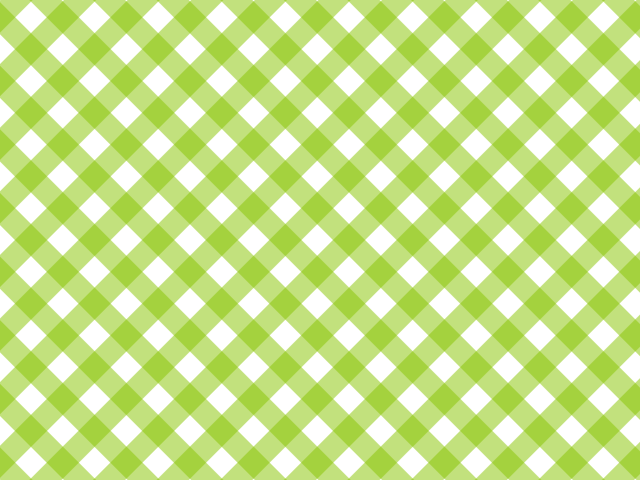
Give the GLSL for this pattern, as a Shadertoy shader.

```glsl
#define REPEATS_DOWN 7.546
#define STRIPE_WIDTH 0.506
#define CENTER_SHIFT vec2(-0.0058, 0.0)
#define EDGE_PIXELS 0.7
#define CLOTH_WHITE vec3(1.0)
#define SINGLE_GREEN vec3(0.761, 0.882, 0.490)
#define CROSSED_GREEN vec3(0.645, 0.824, 0.243)

// Coverage of a stripe centred between integers, with soft edges
float stripe(float coord, float softness) {
    float fromCenter = abs(fract(coord) - 0.5);
    return 1.0 - smoothstep(-softness, softness, fromCenter - 0.5 * STRIPE_WIDTH);
}

void mainImage(out vec4 fragColor, in vec2 fragCoord) {
    // Centred coordinates, in canvas heights
    vec2 p = (fragCoord - 0.5 * iResolution.xy) / iResolution.y - CENTER_SHIFT;

    // Diagonal axes, one unit per stripe
    vec2 diagonal = vec2(p.x + p.y, p.x - p.y) * REPEATS_DOWN;
    float softness = EDGE_PIXELS * sqrt(2.0) * REPEATS_DOWN / iResolution.y;

    float rising = stripe(diagonal.y, softness);
    float falling = stripe(diagonal.x, softness);

    // Translucent stripes deepen where they cross
    float crossing = rising * falling;
    float anyStripe = rising + falling - crossing;
    vec3 color = mix(CLOTH_WHITE, SINGLE_GREEN, anyStripe);
    color += (CROSSED_GREEN - SINGLE_GREEN) * crossing;

    fragColor = vec4(color, 1.0);
}
```
